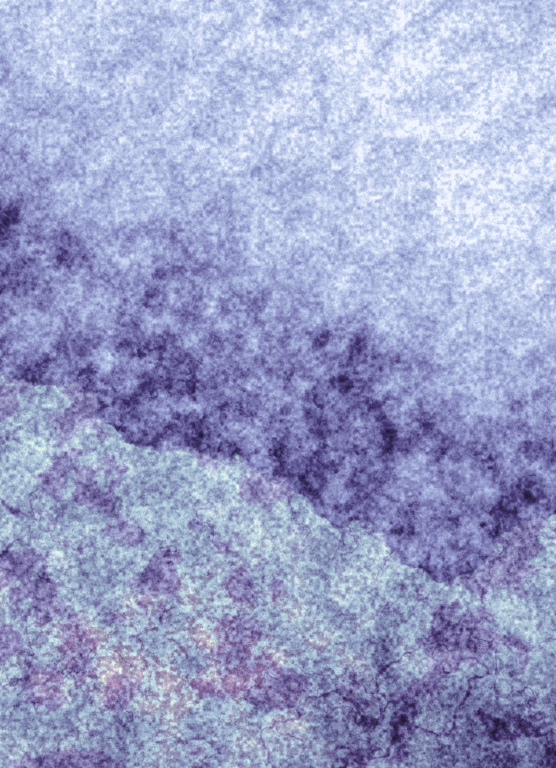
Give the GLSL for this texture, as a WebGL 2 fragment shader.

```glsl
#version 300 es
precision highp float;
// Weathered plaster wall: pale lavender haze, a dark violet stain and a cracked, flaking base.

uniform vec2 u_resolution;
out vec4 fragColor;

float hash(vec2 p) {
    vec3 q = fract(vec3(p.xyx) * 0.1031);
    q += dot(q, q.yzx + 33.33);
    return fract((q.x + q.y) * q.z);
}

float valueNoise(vec2 p) {
    vec2 cell = floor(p), f = fract(p);
    f = f * f * (3.0 - 2.0 * f);
    float low = mix(hash(cell), hash(cell + vec2(1, 0)), f.x);
    float high = mix(hash(cell + vec2(0, 1)), hash(cell + vec2(1, 1)), f.x);
    return mix(low, high, f.y);
}

// Layered noise centred on zero, each octave rotated to hide the grid
float fbm(vec2 p, int octaves) {
    const mat2 turn = mat2(1.6, 1.2, -1.2, 1.6);
    float sum = 0.0, amplitude = 0.5;
    for (int i = 0; i < octaves; i++) {
        sum += amplitude * (valueNoise(p) - 0.5);
        p = turn * p + 17.3;
        amplitude *= 0.54;
    }
    return sum;
}

// Soft round spot: 1 at the centre, fading with the given radii
float blob(vec2 p, vec2 centre, vec2 radii) {
    vec2 q = (p - centre) / radii;
    return exp(-dot(q, q));
}

// Thin broken lines along the zero level of a noise field
float cracks(vec2 p, float scale, float width) {
    float line = 1.0 - smoothstep(0.0, width, abs(fbm(p * scale, 5)));
    return line * smoothstep(-0.08, 0.1, fbm(p * scale * 0.8 + 41.0, 3));
}

// Height of the flaking lower border of the stain
float borderHeight(float x) {
    return 0.54 - 0.47 * x + 0.13 * smoothstep(0.58, 0.72, x);
}

// Ramp from deep violet (0) to near white (5)
vec3 wallColour(float tone) {
    vec3 c = mix(vec3(0.28, 0.23, 0.47), vec3(0.42, 0.40, 0.63), clamp(tone, 0.0, 1.0));
    c = mix(c, vec3(0.54, 0.55, 0.76), clamp(tone - 1.0, 0.0, 1.0));
    c = mix(c, vec3(0.65, 0.70, 0.86), clamp(tone - 2.0, 0.0, 1.0));
    c = mix(c, vec3(0.78, 0.83, 0.94), clamp(tone - 3.0, 0.0, 1.0));
    c = mix(c, vec3(0.94, 0.96, 1.00), clamp(tone - 4.0, 0.0, 1.0));
    return c * (1.0 + 0.35 * clamp(tone, -1.5, 0.0));
}

// Hazy upper wall with the stain fading upward from its border
float upperTone(vec2 p, float above, float clouds, float mottling) {
    float tone = 2.9 + 0.55 * smoothstep(0.6, 1.0, p.y);
    tone += 1.35 * blob(p, vec2(0.63, 0.77), vec2(0.24, 0.16));
    tone += 0.5 * blob(p, vec2(0.42, 0.95), vec2(0.25, 0.12));
    tone -= 0.9 * blob(p, vec2(0.0, 0.81), vec2(0.12, 0.15));
    tone += 1.6 * clouds + 1.9 * mottling;

    float thickness = 0.26 - 0.11 * smoothstep(0.4, 0.72, p.x);
    float stain = 1.0 - smoothstep(0.3, 1.25, above / thickness + 0.8 * clouds);
    stain += 0.35 * blob(p, vec2(0.24, 0.59), vec2(0.14, 0.1));
    stain *= 1.0 - 0.7 * blob(p, vec2(0.07, 0.59), vec2(0.09, 0.06));
    stain *= 1.0 - 0.45 * blob(p, vec2(0.52, 0.36), vec2(0.06, 0.05));
    float blotches = smoothstep(0.1, 0.24, fbm(p * 48.0 + 9.0, 4));
    float pits = smoothstep(0.13, 0.25, fbm(p * 95.0 + 31.0, 3));
    tone -= stain * (1.55 - 3.2 * mottling + 1.2 * blotches + 0.9 * pits);
    return tone - 0.5 * exp(-abs(above) * 110.0);
}

// Pale base, darker toward the bottom and the right corner
float lowerTone(vec2 p, float below, float clouds, float mottling) {
    float tone = 2.85 + 1.2 * clouds + 2.8 * mottling;
    tone += 0.3 * exp(-below * 45.0);
    tone -= 0.6 * (1.0 - smoothstep(0.0, 0.16, p.y + 0.3 * clouds));
    tone -= 1.9 * blob(p + 0.12 * clouds, vec2(0.70, 0.02), vec2(0.17, 0.11));
    return tone - 0.9 * blob(p + 0.15 * clouds, vec2(0.46, 0.06), vec2(0.05, 0.08));
}

void main() {
    vec2 p = gl_FragCoord.xy / u_resolution.y;

    // Shared irregularities, from broad clouds to fine grit
    float clouds = fbm(p * 6.0 + 3.0, 5);
    float mottling = fbm(p * 36.0 + 11.0, 5);
    float grit = fbm(p * 210.0 + 5.0, 3);
    vec2 slant = mat2(0.77, -0.64, 0.64, 0.77) * p;
    float streaks = fbm(slant * vec2(16.0, 60.0), 4);

    float ragged = 0.13 * fbm(p * 11.0 + 27.0, 6) + 0.03 * mottling;
    float above = p.y - borderHeight(p.x) + ragged;
    float isUpper = smoothstep(-0.005, 0.005, above);

    // Upper wall
    float upper = upperTone(p, max(above, 0.0), clouds, mottling) + 0.9 * streaks;
    upper -= 0.4 * cracks(p + 5.0, 5.0, 0.008);
    vec3 haze = wallColour(upper + 3.4 * grit);

    // Lower wall: violet peeling, branching cracks and rusty grit
    float peel = smoothstep(0.07, 0.15, fbm(p * 19.0 + 63.0, 6) + 0.25 * clouds);
    float veins = max(cracks(p + 2.0, 7.0, 0.02), 0.8 * cracks(p + 8.0, 15.0, 0.03));
    float lower = lowerTone(p, max(-above, 0.0), clouds, mottling);
    lower -= 0.85 * peel + 1.2 * veins;
    vec3 base = wallColour(lower + 4.3 * grit) * vec3(0.97, 1.03, 0.95);
    base *= mix(vec3(1.0), vec3(1.03, 0.92, 1.0), max(peel, veins));
    float rust = blob(p, vec2(0.24, 0.14), vec2(0.27, 0.13));
    rust *= smoothstep(0.0, 0.2, 0.7 * mottling - 0.8 * grit + 0.4 * clouds);
    base *= mix(vec3(1.0), vec3(1.0, 0.82, 0.86), rust);

    fragColor = vec4(clamp(mix(base, haze, isUpper), 0.0, 1.0), 1.0);
}
```
